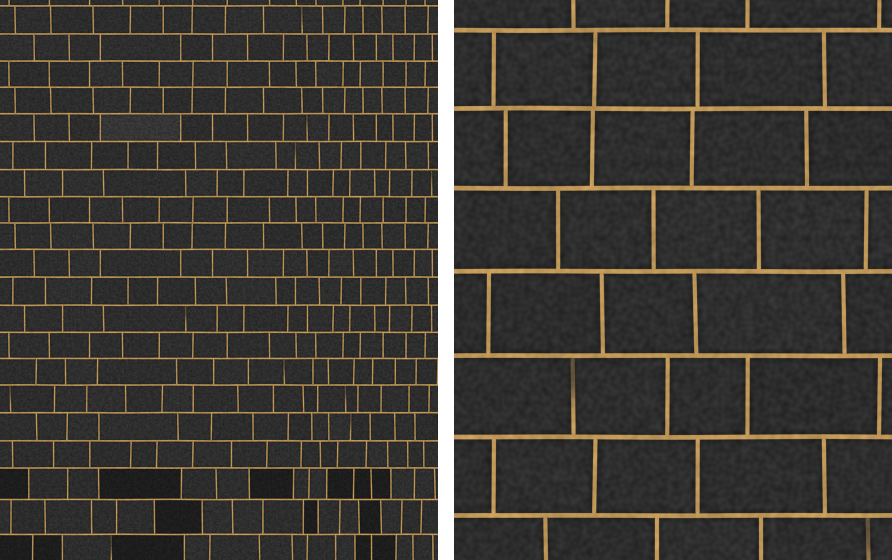
Left: the whole. Right: its middle third, enlarged.
A Shadertoy shader for this pattern:

```glsl
#define ASPECT 1.28
#define COURSE 0.062
#define CELL 0.083
#define LINE_HALF 0.0018
#define JITTER 0.22
#define SLANT 0.05
#define GRAIN 0.05
#define DARK_TILES 0.27
#define SLATE vec3(0.176, 0.177, 0.179)
#define GOLD vec3(0.75, 0.59, 0.34)

const int EDGES = 20;
const int JOINTS = 17;

float hash(vec2 p) {
    return fract(sin(dot(p, vec2(127.1, 311.7))) * 43758.55);
}

vec2 gradient(vec2 cell) {
    float angle = 6.2832 * hash(cell);
    return vec2(cos(angle), sin(angle));
}

float gradientNoise(vec2 p) {
    vec2 i = floor(p), f = fract(p);
    vec2 s = f * f * f * (f * (f * 6.0 - 15.0) + 10.0);
    vec2 e = vec2(0.0, 1.0);
    float low = mix(dot(gradient(i), f), dot(gradient(i + e.yx), f - e.yx), s.x);
    float high = mix(dot(gradient(i + e), f - e), dot(gradient(i + 1.0), f - 1.0), s.x);
    return mix(low, high, s.y);
}

// Height of a course line; the lowest courses grow taller
float courseEdge(float k) {
    float stretch = 0.0097 * pow(max(2.0 - k, 0.0), 1.5);
    float sway = 0.002 * step(2.0, k) * (1.0 + cos(1.2566 * k));
    return 0.21 + COURSE * (k - 2.0) - stretch + sway;
}

// Upper courses cycle through five layouts, lower ones are unique
int courseLayout(int fromTop) {
    if (fromTop < 3) return ((fromTop + 1) % 3 + 4) % 5;
    return fromTop < 13 ? (fromTop + 2) % 5 : fromTop - 8;
}

// Joints crowd together toward the right
float jointPosition(float u) {
    return CELL * u - 0.035 * max(u - 8.0, 0.0);
}

void mainImage(out vec4 fragColor, in vec2 fragCoord) {
    vec2 p = fragCoord / iResolution.xy * vec2(1.0, ASPECT);
    float aa = 0.75 / iResolution.x;

    // Courses
    float wobble = 0.0008 * gradientNoise(vec2(p.x * 9.0, floor(p.y / COURSE)));
    float toCourse = 1.0;
    int course = -1;
    for (int k = 0; k < EDGES; k++) {
        float offset = p.y + wobble - courseEdge(float(k));
        toCourse = min(toCourse, abs(offset));
        if (offset > 0.0) course = k;
    }
    int fromTop = EDGES - 2 - course;
    float layout_ = float(courseLayout(fromTop));
    float middle = courseEdge(float(course) + 0.5);

    // Upright joints, with one left out of some layouts
    float phase = fract(0.38 + 0.504 * layout_);
    float toJoint = 1.0;
    int tile = -1, nearest = 0;
    for (int i = 0; i < JOINTS; i++) {
        if (i == 3 && phase > 0.8) continue;
        vec2 id = vec2(float(i), layout_);
        float u = float(i) + phase + JITTER * (2.0 * hash(id + 3.7) - 1.0);
        float lean = SLANT * (hash(id + 19.3) - 0.5) * (p.y - middle);
        float offset = p.x - jointPosition(u) - lean;
        if (abs(offset) < toJoint) {
            toJoint = abs(offset);
            nearest = i;
        }
        if (offset > 0.0) tile = i;
    }

    // Slate faces: grain, tone per tile, shaded rim
    vec2 tileId = vec2(float(tile), float(fromTop));
    float grain = gradientNoise(p * 230.0) + 0.6 * gradientNoise(p * 105.0 + 31.0);
    float tone = 1.0 + 0.08 * (hash(tileId + 5.1) - 0.5);
    if (course < 2 && hash(tileId + 11.7) < DARK_TILES) tone = 0.64;
    if (fromTop == 4 && tile == 2) tone = 1.18;
    float toLine = min(toCourse, toJoint);
    float rim = mix(0.82, 1.0, smoothstep(LINE_HALF, 0.007, toLine));
    vec3 color = SLATE * tone * rim + GRAIN * grain * tone;

    // Gold lines: thinner uprights, uneven metal, a few worn joints
    float jointHalf = LINE_HALF * 0.88;
    float worn = step(0.95, hash(vec2(float(nearest), float(fromTop)) + 23.1));
    float fade = 1.0 - 0.6 * worn * smoothstep(-0.02, 0.02, p.y - middle);
    float across = 1.0 - smoothstep(LINE_HALF - aa, LINE_HALF + aa, toCourse);
    float upright = 1.0 - smoothstep(jointHalf - aa, jointHalf + aa, toJoint);
    float patina = gradientNoise(p * 38.0);
    vec3 metal = GOLD * (1.0 + 0.12 * patina + 0.1 * grain);
    color = mix(color, metal, max(across, upright * fade));

    fragColor = vec4(clamp(color, 0.0, 1.0), 1.0);
}
```
